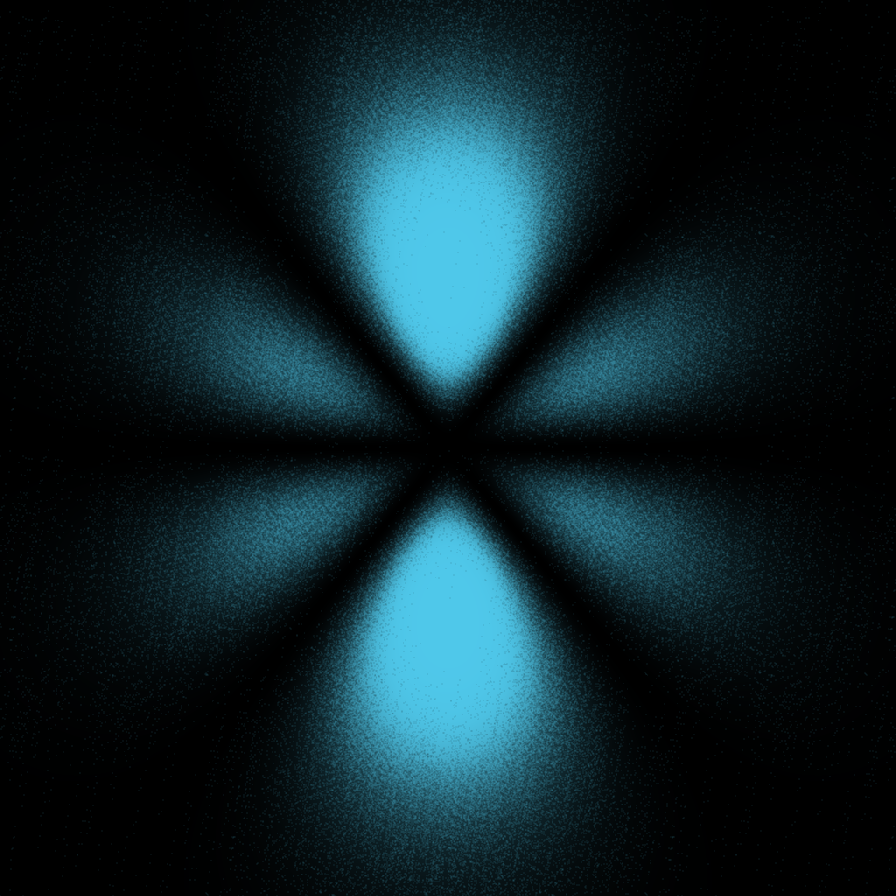
Give the GLSL for this background, as a Shadertoy shader.

```glsl
#define LOBE_COLOR vec3(0.31, 0.785, 0.92)
#define PEAK_RADIUS 0.185
#define RADIAL_POWER 4.5
#define EXPOSURE 2.6
#define SHOULDER 5.0
#define GRAIN_CELLS 1024.0
#define GRAIN_STRENGTH 0.26

float hash(vec2 p) {
    return fract(sin(dot(p, vec2(12.9898, 78.233))) * 43758.5453);
}

// Angular lobes: third Legendre polynomial, squared, 1 on the vertical axis
float angularDensity(float cosine) {
    float lobe = 0.5 * cosine * (5.0 * cosine * cosine - 3.0);
    return lobe * lobe;
}

// Radial shell: rises from the center, 1 at PEAK_RADIUS, then decays
float radialDensity(float radius) {
    float x = radius / PEAK_RADIUS;
    return pow(x * exp(1.0 - x), RADIAL_POWER);
}

// Chance that a grain at this place is lit, softly limited to 1
float coverage(vec2 p) {
    float radius = max(length(p), 1e-5);
    float density = EXPOSURE * angularDensity(p.y / radius) * radialDensity(radius);
    return density / pow(1.0 + pow(density, SHOULDER), 1.0 / SHOULDER);
}

// Scattered grains, averaged over a 2 by 2 block of cells
float grains(vec2 uv, float chance) {
    vec2 corner = uv * GRAIN_CELLS - 0.5;
    float lit = 0.0;
    for (int j = 0; j < 2; j++) {
        for (int i = 0; i < 2; i++) {
            // Wrapped cells keep the sine argument small and precise
            vec2 cell = mod(floor(corner + vec2(i, j)), 251.0);
            lit += step(hash(cell), chance);
        }
    }
    return lit * 0.25;
}

void mainImage(out vec4 fragColor, in vec2 fragCoord) {
    vec2 uv = fragCoord / iResolution.y;
    vec2 centered = (fragCoord - 0.5 * iResolution.xy) / iResolution.y;
    float chance = coverage(centered);
    float light = mix(chance, grains(uv, chance), GRAIN_STRENGTH);
    fragColor = vec4(LOBE_COLOR * light, 1.0);
}
```
